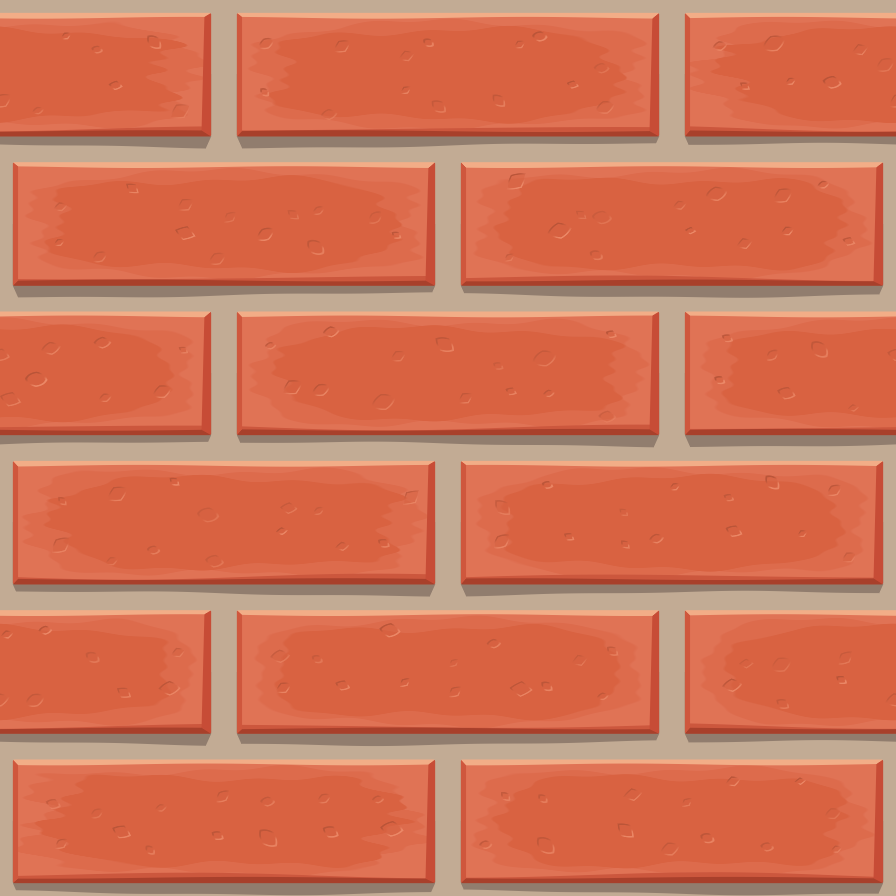
Give the GLSL for this texture, as a Shadertoy shader.

```glsl
// Running-bond brick wall: bevelled, chipped red bricks with cast shadows on pale mortar.
#define COLS 2.0
#define ROWS 6.0
#define BRICK_ASPECT 3.0
#define HALF_SIZE vec2(1.414, 0.414)
#define BEVEL vec4(0.035, 0.055, 0.036, 0.033)
#define SHADOW_DEPTH 0.062
#define CHIPS 14
#define MORTAR vec3(0.76, 0.67, 0.58)
#define SHADOW vec3(0.57, 0.49, 0.43)
#define CLAY vec3(0.85, 0.385, 0.255)
#define HIGHLIGHT vec3(0.95, 0.68, 0.53)
#define DARK_EDGE vec3(0.66, 0.25, 0.17)

const float TAU = 6.2831853;
float pixelSize; // one pixel, in brick-row units

float hash(vec2 p) {
    vec3 q = fract(p.xyx * vec3(0.1031, 0.1030, 0.0973));
    q += dot(q, q.yzx + 33.33);
    return fract((q.x + q.y) * q.z);
}

// Antialiased coverage of a signed distance
float cover(float d) {
    return clamp(0.5 - d / pixelSize, 0.0, 1.0);
}

// Layered sines, drawn out along x into ragged brush strokes
float streaks(vec2 p, float phase) {
    return 0.5 * sin(15.0 * p.y + 2.0 * p.x + phase)
         + 0.3 * sin(37.0 * p.y - 3.0 * p.x + 2.3 * phase)
         + 0.25 * sin(71.0 * p.y + 5.0 * p.x + 4.1 * phase);
}

// Signed distance to a worn patch with streaky ends
float patchDist(vec2 p, vec2 halfSize, float phase, float ragged) {
    vec2 q = abs(p);
    q.x += ragged * streaks(p, phase);
    q.y += 0.022 * sin(3.7 * p.x + phase) + 0.012 * sin(11.0 * p.x + 2.0 * phase);
    q = max(q, 0.0) / halfSize;
    q *= q;
    return (sqrt(length(q)) - 1.0) * 0.4;
}

// Small pits: dark upper rim, light lower rim
vec3 addChips(vec3 color, vec2 p, float seed) {
    float columns = float(CHIPS / 2);
    for (int i = 0; i < CHIPS; i++) {
        float k = float(i);
        vec2 key = vec2(k + 3.0, seed * 91.0 + 7.0);
        vec2 jitter = vec2(hash(key), hash(key + 19.7));
        vec2 slot = vec2(mod(k, columns), floor(k / columns));
        vec2 center = ((slot + 0.12 + 0.76 * jitter) / vec2(columns, 2.0) - 0.5) * vec2(2.6, 0.66);
        float radius = mix(0.024, 0.06, pow(hash(key + 41.3), 1.6));
        float angle = 1.6 * (hash(key + 67.1) - 0.5);
        float c = cos(angle), s = sin(angle);
        vec2 offset = p - center;
        vec2 q = mat2(c, -s, s, c) * offset / vec2(1.25, 0.85);
        float d = mix(length(q), abs(q.x) + abs(q.y), 0.2 + 0.6 * jitter.x) - radius;
        float light = dot(offset, vec2(0.45, -0.9)) / radius;
        float rim = cover(abs(d) - 0.006);
        float strength = 0.4 + 0.5 * jitter.y;
        color = mix(color, CLAY * 0.985, 0.5 * cover(d));
        color = mix(color, CLAY * 0.84, rim * strength * smoothstep(0.1, 0.7, -light));
        color = mix(color, vec3(0.93, 0.55, 0.42), rim * strength * smoothstep(0.1, 0.7, light));
    }
    return color;
}

vec3 brickFace(vec2 p, float seed) {
    float phase = TAU * seed;
    float ragged = mix(0.05, 0.2, hash(vec2(seed * 57.0, 5.0)));
    vec3 color = vec3(0.88, 0.45, 0.335);
    color = mix(color, vec3(0.865, 0.42, 0.30), cover(patchDist(p, vec2(1.27, 0.345), phase + 2.0, ragged)));
    color = mix(color, CLAY, cover(patchDist(p, vec2(1.12, 0.295), phase, ragged)));
    return addChips(color, p, seed);
}

vec3 addBevels(vec3 color, vec2 p, float phase) {
    vec4 edge = vec4(p.x + HALF_SIZE.x, HALF_SIZE.x - p.x, p.y + HALF_SIZE.y, HALF_SIZE.y - p.y);
    vec4 width = BEVEL;
    width.y -= 0.025 * p.y;
    width.zw += 0.006 * vec2(sin(2.3 * p.x + phase), sin(3.1 * p.x - phase));
    vec4 n = edge / width;
    float sides = min(n.x, n.y);
    float lip = width.z + 0.017 + 0.015 * sin(1.7 * p.x + 2.0 * phase);
    color = mix(color, vec3(0.80, 0.34, 0.24), cover(edge.z - lip));
    color = mix(color, vec3(0.81, 0.34, 0.24), cover(edge.x - width.x));
    color = mix(color, vec3(0.78, 0.30, 0.21), cover(edge.y - width.y));
    color = mix(color, DARK_EDGE, cover(max(n.z - 1.0, n.z - sides) * width.z));
    return mix(color, HIGHLIGHT, cover(max(n.w - 1.0, n.w - sides) * width.w));
}

void mainImage(out vec4 fragColor, in vec2 fragCoord) {
    pixelSize = ROWS / iResolution.y;
    vec2 wall = fragCoord / iResolution.xy * vec2(COLS * BRICK_ASPECT, ROWS);

    // Offset alternate rows and wrap brick identities at the borders
    float row = floor(wall.y);
    float x = wall.x / BRICK_ASPECT + 0.5 * mod(row, 2.0);
    vec2 id = vec2(mod(floor(x), COLS), mod(row, ROWS));
    vec2 p = (vec2(fract(x), fract(wall.y)) - 0.5) * vec2(BRICK_ASPECT, 1.0);
    float seed = hash(id + 11.0);
    float phase = TAU * seed;

    // Mortar and the uneven shadow below each brick
    vec3 color = MORTAR;
    float depth = SHADOW_DEPTH + 0.016 * sin(1.4 * p.x + phase) + 0.004 * sin(5.0 * p.x - phase);
    float below = -HALF_SIZE.y - p.y;
    float shadow = max(below - depth, abs(p.x) - HALF_SIZE.x + 0.45 * max(below, 0.0));
    color = mix(color, SHADOW, cover(max(shadow, p.y)));

    // Brick
    vec3 brick = addBevels(brickFace(p, seed), p, phase);
    vec2 outside = abs(p) - HALF_SIZE + 0.012;
    float outline = length(max(outside, 0.0)) + min(max(outside.x, outside.y), 0.0) - 0.012;
    fragColor = vec4(mix(color, brick, cover(outline)), 1.0);
}
```
